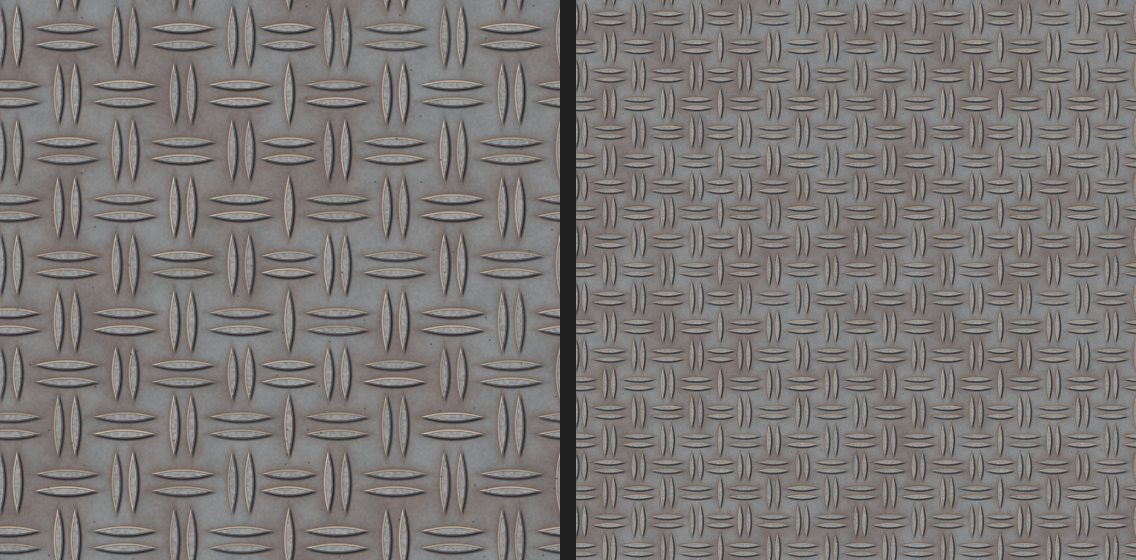
Left: one tile. Right: repeated 2 by 2.
Give the GLSL for this texture, as a WebGL 2 fragment shader.

```glsl
#version 300 es
precision highp float;

uniform vec2 u_resolution;
out vec4 outColor;

#define ORIGIN vec2(0.5156, 0.3333)
#define FIRST_STEP vec2(0.0859, 0.0930)
#define CELLS 10.0
#define HALF_LENGTH 0.0555
#define SHORT_LENGTH 0.0480
#define HALF_WIDTH 0.0082
#define PAIR_OFFSET 0.0152
#define RIM_WIDTH 0.0024
#define SHADOW_SHIFT vec2(0.0034, -0.0022)
#define STAIN_REACH 0.016

const vec3 STEEL = vec3(0.525, 0.533, 0.537);
const vec3 STAIN = vec3(0.49, 0.455, 0.44);
const vec3 FACE = vec3(0.575, 0.58, 0.575);
const vec3 RIM = vec3(0.73, 0.655, 0.57);
const vec3 RUST = vec3(0.39, 0.34, 0.31);
const vec3 SHADOW = vec3(0.14, 0.135, 0.145);

float hash(vec2 p) {
    vec3 q = fract(p.xyx * vec3(0.1031, 0.1030, 0.0973));
    q += dot(q, q.yzx + 33.33);
    return fract((q.x + q.y) * q.z);
}

// Value noise that wraps after a whole number of cells
float noise(vec2 uv, float period) {
    vec2 p = uv * period, i = floor(p), f = fract(p);
    f = f * f * (3.0 - 2.0 * f);
    vec2 a = mod(i, period), b = mod(i + 1.0, period);
    return mix(mix(hash(a), hash(vec2(b.x, a.y)), f.x),
               mix(hash(vec2(a.x, b.y)), hash(b), f.x), f.y);
}

float fbm(vec2 uv, float period) {
    float sum = 0.0, weight = 0.5;
    for (int i = 0; i < 5; i++) {
        sum += weight * noise(uv, period);
        period *= 2.0;
        weight *= 0.5;
    }
    return sum;
}

// Cells are evenly spaced, except for a tighter central row and column
vec2 cellPitch() { return (0.5 - FIRST_STEP) / (0.5 * CELLS - 1.0); }

vec2 cellIndex(vec2 p) {
    return sign(p) * max(floor((abs(p) - FIRST_STEP) / cellPitch() + 1.5), 0.0);
}

vec2 cellCenter(vec2 k) {
    return sign(k) * (FIRST_STEP + cellPitch() * (abs(k) - 1.0));
}

// Pointed lens along y, bounded by two circular arcs
float lens(vec2 p, float halfLength) {
    float radius = (halfLength * halfLength + HALF_WIDTH * HALF_WIDTH) / (2.0 * HALF_WIDTH);
    return length(vec2(abs(p.x) + radius - HALF_WIDTH, p.y)) - radius;
}

float cover(float d, float soft) { return 1.0 - smoothstep(-soft, soft, d); }

// One raised bar, lit from negative x, with its shadow
void drawBar(inout vec3 color, vec2 q, float halfLength, float wear, float grain, float px) {
    float d = lens(q, halfLength);
    float shadowDist = lens(q - SHADOW_SHIFT, halfLength * 0.96);
    float lit = 1.0 - smoothstep(-0.0012, 0.0012, q.x);
    color = mix(color, RUST, 0.6 * lit * cover(d - 0.0012, 0.0012));
    color = mix(color, SHADOW, (0.82 + 0.18 * wear) * cover(shadowDist, 0.0011 + px));

    float rim = smoothstep(-RIM_WIDTH - 0.0007, -RIM_WIDTH + 0.0007, d);
    float groove = 1.0 - smoothstep(0.0, 0.0016, abs(d + RIM_WIDTH + 0.0012));
    float tip = smoothstep(0.65, 1.0, q.y / halfLength);
    vec3 face = FACE * (0.9 + 0.2 * grain) + 0.03 * (wear - 0.5);
    face = mix(face, RUST, 0.4 * groove * lit);
    face = mix(face, RIM * (0.85 + 0.2 * wear + 0.25 * tip), rim * lit);
    face = mix(face, SHADOW * 1.8, 0.55 * rim * (1.0 - lit));
    color = mix(color, face, cover(d, 0.7 * px + 0.0003));
}

void main() {
    vec2 uv = gl_FragCoord.xy / u_resolution;
    float px = 1.0 / min(u_resolution.x, u_resolution.y);
    vec2 p = fract(uv - ORIGIN + 0.5) - 0.5;
    vec2 base = cellIndex(p);
    float grain = noise(uv, 256.0);
    float blotch = fbm(uv, 10.0);

    // Pass 0 finds the nearest bar for staining, pass 1 paints the bars
    float nearest = 1.0;
    vec3 color = STEEL;
    for (int pass = 0; pass < 2; pass++) {
        for (int n = 0; n < 18; n++) {
            vec2 k = base + vec2(n / 2 % 3, n / 6) - 1.0;
            bool across = mod(k.x + k.y, 2.0) < 0.5;
            bool single = !across && k.x == 0.0;
            if (single && n % 2 == 1) continue;
            float side = single ? 0.0 : float(n % 2) * 2.0 - 1.0;
            vec2 q = p - cellCenter(k);
            q = across ? -q.yx : q;
            float wear = hash(mod(k, CELLS) + 17.0 * side + 31.0);
            q -= vec2(side * PAIR_OFFSET, 0.002 * (wear - 0.5));
            bool isShort = (across ? k.x : k.y) == 0.0;
            float halfLength = isShort ? SHORT_LENGTH : HALF_LENGTH;
            if (pass == 0) nearest = min(nearest, lens(q, halfLength));
            else drawBar(color, q, halfLength, wear, grain, px);
        }
        if (pass == 0) {
            // Grey plate with warm grime gathered around the bars
            float halo = exp(-max(nearest, 0.0) / STAIN_REACH);
            float grime = smoothstep(0.4, 0.95, blotch + 0.42 * halo);
            color = mix(STEEL, STAIN, grime);
            color += 0.07 * (fbm(uv.yx, 24.0) - 0.48) + 0.035 * (grain - 0.5);
            color *= 1.0 - 0.12 * exp(-max(nearest, 0.0) / 0.004);
        }
    }

    // Sparse dark pits
    vec2 pitCell = floor(uv * 50.0);
    vec2 pitPos = 0.25 + 0.5 * vec2(hash(pitCell + 71.0), hash(pitCell + 113.0));
    float pit = (length(fract(uv * 50.0) - pitPos) - 0.07) / 50.0;
    color = mix(color, RUST * 0.7, 0.7 * step(0.96, hash(pitCell + 7.0)) * cover(pit, px));

    outColor = vec4(color, 1.0);
}
```
